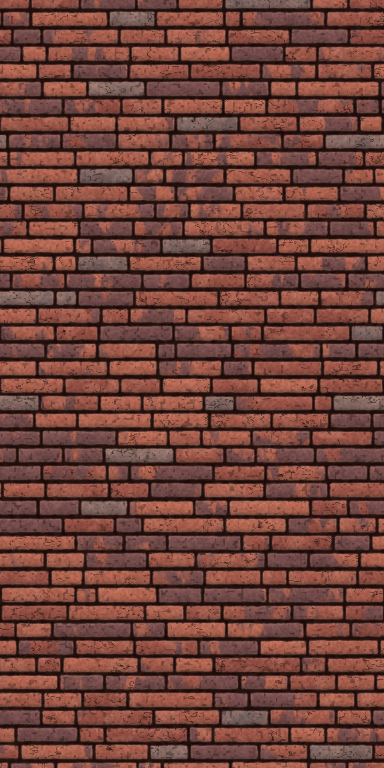
A Shadertoy shader for this texture:

```glsl
// Wall of thin, weathered red and plum bricks with irregular lengths and dark joints.

float hash(vec2 p) {
    vec3 q = fract(vec3(p.xyx) * 0.1031);
    q += dot(q, q.yzx + 33.33);
    return fract((q.x + q.y) * q.z);
}

float noise(vec2 p) {
    vec2 i = floor(p), f = fract(p);
    f = f * f * (3.0 - 2.0 * f);
    return mix(mix(hash(i), hash(i + vec2(1, 0)), f.x),
               mix(hash(i + vec2(0, 1)), hash(i + vec2(1, 1)), f.x), f.y);
}

float fbm(vec2 p) {
    float sum = 0.0, amp = 0.533;
    for (int i = 0; i < 4; i++) {
        sum += amp * noise(p);
        p = p * 2.03 + 17.3;
        amp *= 0.5;
    }
    return sum;
}

// Jittered position of a vertical joint, wrapping after seven bricks
float jointX(float i, float row) {
    return i + 0.78 * (hash(vec2(mod(i, 7.0), row) + 3.7) - 0.5);
}

float roundedBox(vec2 p, vec2 halfSize, float radius) {
    vec2 q = abs(p) - halfSize + radius;
    return length(max(q, 0.0)) + min(max(q.x, q.y), 0.0) - radius;
}

void mainImage(out vec4 fragColor, in vec2 fragCoord) {
    vec2 p = fragCoord / iResolution.x;
    float pixel = 1.0 / iResolution.x;

    // Find the course and the brick within it
    float y = p.y * 22.0 + 0.6;
    float row = floor(y);
    float x = p.x * 7.0 + 7.0 * hash(vec2(row, 91.0));
    float i = floor(x);
    if (x < jointX(i, row)) i -= 1.0;
    else if (x >= jointX(i + 1.0, row)) i += 1.0;
    float left = jointX(i, row), right = jointX(i + 1.0, row);
    vec2 id = vec2(mod(i, 7.0), row);

    // Brick outline with uneven edges and slightly varied height
    vec2 local = vec2((x - 0.5 * (left + right)) / 7.0, (fract(y) - 0.5) / 22.0);
    vec2 halfSize = 0.5 * vec2((right - left) / 7.0, 1.0 / 22.0) - vec2(0.0027, 0.0029);
    halfSize.y -= 0.0014 * hash(id + 51.0);
    local.y += 0.0014 * (hash(id + 63.0) - 0.5);
    float dist = roundedBox(local, halfSize, 0.006);
    dist += 0.0035 * (fbm(p * 70.0) - 0.5);

    // Fired clay: red to orange, with plum scorching in upright bands
    vec2 seed = p + 9.0 * vec2(hash(id + 11.0), hash(id + 29.0));
    float tone = hash(id + 7.0);
    vec3 clay = mix(vec3(0.53, 0.28, 0.24), vec3(0.67, 0.38, 0.30), hash(id + 41.0));
    clay = mix(clay, vec3(0.66, 0.40, 0.33), 0.6 * smoothstep(0.45, 0.7, fbm(seed * 30.0)));
    float scorch = fbm(seed * vec2(24.0, 9.0)) + 0.75 * (tone - 0.66);
    scorch = smoothstep(0.46, 0.58, scorch);
    vec3 plum = mix(vec3(0.37, 0.24, 0.245), vec3(0.46, 0.31, 0.31), fbm(seed * 40.0 + 5.0));
    vec3 col = mix(clay, plum, scorch * 0.92);

    // A few bricks are ashen
    float ashen = step(0.94, hash(id + 83.0));
    vec3 ash = mix(vec3(0.36, 0.31, 0.31), vec3(0.58, 0.48, 0.45), fbm(seed * 28.0));
    col = mix(col, ash, 0.85 * ashen);

    // Dusty rim, lit upper face and shaded lower face
    float rim = smoothstep(-0.009, -0.003, dist);
    col = mix(col, vec3(0.56, 0.39, 0.35), 0.32 * rim);
    col *= 1.0 + 0.12 * smoothstep(-0.6, 0.9, local.y / halfSize.y)
               - 0.2 * smoothstep(0.35, 1.0, -local.y / halfSize.y);

    // Creases, pits and grain
    float crease = 1.0 - smoothstep(0.0, 0.035, abs(fbm(seed * vec2(26.0, 55.0)) - 0.5));
    crease *= smoothstep(0.5, 0.65, noise(seed * 22.0 + 4.0)) * (1.0 - 0.7 * scorch);
    float pit = smoothstep(0.74, 0.88, noise(seed * 130.0)) * 0.25;
    col *= 1.0 - 0.42 * crease - pit;
    col *= 0.9 + 0.2 * noise(p * 190.0);

    // Dark joints with a soft shadow at the brick edge
    vec3 joint = mix(vec3(0.07, 0.02, 0.015), vec3(0.18, 0.09, 0.075), fbm(p * 90.0));
    col *= 1.0 - 0.45 * smoothstep(-0.0035, 0.0, dist);
    col = mix(col, joint, smoothstep(-pixel, pixel, dist));

    fragColor = vec4(col, 1.0);
}
```
